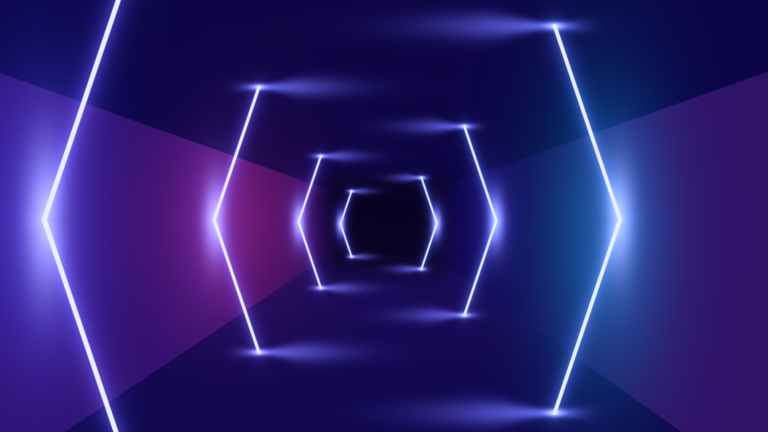
Give the GLSL for this background, as a WebGL 2 fragment shader.

```glsl
#version 300 es
precision highp float;
// Dark violet corridor lit by receding neon chevrons with soft flares.
uniform vec2 u_resolution;
out vec4 fragColor;

float segmentDistance(vec2 p, vec2 a, vec2 b) {
  vec2 ab = b - a;
  return length(p - a - ab * clamp(dot(p - a, ab) / dot(ab, ab), 0.0, 1.0));
}

float gauss(vec2 v) {
  return exp(-dot(v, v));
}

// Adds light without harsh clipping.
vec3 screenLight(vec3 base, vec3 light) {
  return 1.0 - (1.0 - base) * (1.0 - min(light, 1.0));
}

// Ceiling, floor, side walls and the dark far end.
vec3 corridor(vec2 p, float px) {
  float ax = abs(p.x);
  vec3 ceiling = mix(vec3(0.055, 0.02, 0.27), vec3(0.045, 0.02, 0.28), smoothstep(0.0, 0.8, ax));
  vec3 ground = mix(vec3(0.10, 0.04, 0.34), vec3(0.06, 0.025, 0.30), smoothstep(0.1, 0.5, -p.y));
  vec3 color = mix(ground, ceiling, smoothstep(-0.05, 0.05, p.y));

  vec3 leftWall = mix(vec3(0.11, 0.03, 0.31), vec3(0.18, 0.06, 0.43), smoothstep(0.1, 0.5, ax));
  vec3 rightWall = mix(vec3(0.07, 0.03, 0.33), vec3(0.19, 0.07, 0.41), smoothstep(0.2, 0.75, ax));
  vec3 wall = p.x < 0.0 ? leftWall : rightWall;
  float slope = p.x < 0.0 ? 0.67 : 0.71;
  float inside = min(0.025 + 0.355 * ax - p.y, p.y + slope * ax);
  float wallMask = smoothstep(-px, px, inside) * smoothstep(0.08, 0.20, ax);
  color = mix(color, wall, wallMask);

  // Magenta light on the left wall, spilling faintly past its edges.
  float magenta = gauss((p - vec2(-0.33, 0.0)) / vec2(0.19, 0.27));
  color += vec3(0.28, 0.05, 0.08) * magenta * mix(0.4, 1.0, wallMask);

  vec2 farEdge = abs(p - vec2(0.012, -0.012)) - vec2(0.095, 0.07);
  float farEnd = 1.0 - smoothstep(-0.015, 0.09, length(max(farEdge, 0.0)) + min(max(farEdge.x, farEdge.y), 0.0));
  return mix(color, vec3(0.03, 0.01, 0.12), 0.9 * farEnd);
}

// One chevron: halo, elbow glow, two tip flares and a white core.
vec3 addChevron(vec3 color, vec2 p, float side, float reach, float px) {
  // Far rings hang slightly lower.
  float lift = 0.0125 * exp(-20.0 * reach * reach);
  vec2 q = vec2(side * p.x, abs(p.y + lift));
  float height = reach * (side < 0.0 ? 0.79 : 0.838 - 0.046 * reach);
  vec2 elbow = vec2(reach, 0.0);
  vec2 tip = vec2(reach - 0.338 * height, height);
  float d = segmentDistance(q, elbow, tip);
  vec3 tint = side < 0.0 ? vec3(0.30, 0.30, 0.90) : vec3(0.25, 0.38, 0.90);

  vec3 light = tint * 0.80 * exp(-d / (0.004 + 0.022 * reach));
  light += vec3(0.20, 0.19, 0.70) * 0.42 * gauss((q - elbow) / (reach * vec2(0.17, 0.42)));
  light += vec3(0.52, 0.56, 0.90) * 0.85 * gauss((q - elbow) / (0.004 + reach * vec2(0.055, 0.22)));

  // Flares stretch far inward and only a little outward.
  float u = (tip.x - q.x) / height;
  float along = u > 0.0 ? exp(-2.8 * u * u) : exp(-50.0 * u * u);
  float thickness = 0.003 + height * (0.014 + 0.050 * smoothstep(0.0, 0.4, abs(u)));
  float across = (q.y - tip.y) / thickness;
  light += vec3(0.36, 0.39, 0.92) * 0.88 * along * exp(-across * across);
  light += vec3(0.30) * gauss((q - tip) / (0.003 + height * vec2(0.04, 0.012)));
  color = screenLight(color, light);

  float halfWidth = 0.0014 + 0.0055 * reach;
  float core = 1.0 - smoothstep(halfWidth - px, halfWidth + px, d);
  return mix(color, vec3(0.92, 0.94, 1.0), core);
}

void main() {
  float px = 1.0 / u_resolution.y;
  vec2 p = (gl_FragCoord.xy - vec2(0.4974, 0.492) * u_resolution) * px;
  vec3 color = corridor(p, px);

  // Wide coloured light cast around the nearest chevrons.
  color += vec3(-0.06, 0.25, 0.18) * gauss((p - vec2(0.51, -0.04)) / vec2(0.16, 0.38));
  color += vec3(0.03, 0.07, 0.20) * gauss((p - vec2(-0.82, 0.0)) / vec2(0.15, 0.36));
  color = max(color, 0.0);

  // Far to near, each ring about twice the size of the last.
  for (int i = 3; i >= 0; i--) {
    float depth = float(i);
    color = addChevron(color, p, -1.0, 0.782 * pow(0.497, depth), px);
    if (i < 3) color = addChevron(color, p, 1.0, 0.551 * pow(0.48, depth), px);
  }
  fragColor = vec4(clamp(color, 0.0, 1.0), 1.0);
}
```
